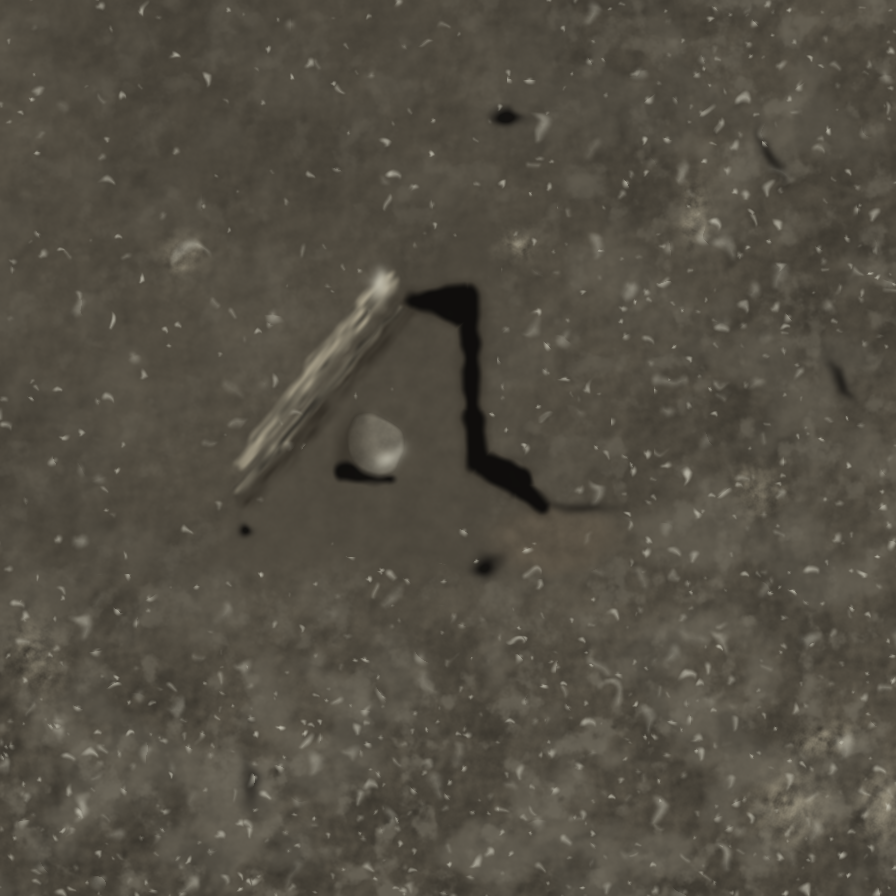
Give the GLSL for this texture, as a WebGL 2 fragment shader.

```glsl
#version 300 es
precision highp float;
uniform vec2 u_resolution;
out vec4 outColor;

const vec3 SOIL = vec3(0.305, 0.284, 0.242);
const vec3 DUST = vec3(0.44, 0.42, 0.37);
const vec3 STRAW = vec3(0.61, 0.58, 0.5);
const vec3 GLINT = vec3(0.78, 0.77, 0.71);
const vec3 SHADE = vec3(0.18, 0.16, 0.13);
const vec3 VOID = vec3(0.05, 0.045, 0.04);

float hash(vec2 p) {
    return fract(sin(dot(p, vec2(127.1, 311.7))) * 43758.5);
}

float noise(vec2 p) {
    vec2 i = floor(p), f = fract(p);
    f = f * f * (3.0 - 2.0 * f);
    return mix(mix(hash(i), hash(i + vec2(1, 0)), f.x),
               mix(hash(i + vec2(0, 1)), hash(i + vec2(1, 1)), f.x), f.y);
}

float fbm(vec2 p) {
    float sum = 0.0, amp = 0.5;
    for (int i = 0; i < 4; i++) {
        sum += amp * noise(p);
        p = mat2(1.6, 1.2, -1.2, 1.6) * p + 7.3;
        amp *= 0.5;
    }
    return sum;
}

vec2 turn(vec2 p, float a) {
    return vec2(cos(a) * p.x + sin(a) * p.y, cos(a) * p.y - sin(a) * p.x);
}

// Capsule whose radius runs from ra to rb
float taper(vec2 p, vec2 a, vec2 b, float ra, float rb) {
    vec2 ab = b - a;
    float t = clamp(dot(p - a, ab) / dot(ab, ab), 0.0, 1.0);
    return length(p - a - ab * t) - mix(ra, rb, t);
}

float fill(float d, float soft) {
    return 1.0 - smoothstep(-soft, soft, d);
}

float blob(vec2 p, vec2 center, vec2 radii, float angle) {
    vec2 q = turn(p - center, angle) / radii;
    return exp(-dot(q, q));
}

// Scattered grains and bent flecks, one per grid cell
float flecks(vec2 p, float scale, float density, float stretch, float seed) {
    vec2 g = p * scale, cell = floor(g);
    float light = 0.0;
    for (int y = -1; y <= 1; y++)
    for (int x = -1; x <= 1; x++) {
        vec2 id = cell + vec2(x, y);
        float r = hash(id + seed), s = hash(id + seed + 17.3);
        vec2 q = g - id - vec2(hash(id + seed + 3.1), hash(id + seed + 8.7));
        q = turn(q, 6.283 * s);
        q.y += (r - 0.3) * 2.0 * q.x * q.x;
        float len = stretch * s * s;
        float d = taper(q, vec2(-len, 0), vec2(len, 0), 0.05 + 0.1 * r, 0.04);
        light = max(light, step(hash(id + seed + 29.9), density) * fill(d, 0.12) * (0.3 + 0.7 * r));
    }
    return light;
}

void main() {
    vec2 uv = gl_FragCoord.xy / u_resolution;
    vec2 warp = vec2(noise(uv * 60.0), noise(uv * 60.0 + 31.0)) - 0.5;
    vec2 p = uv + 0.007 * warp, ragged = p + 0.008 * warp.yx;
    float broad = fbm(uv * 6.0), grain = fbm(uv * 65.0);
    float relief = grain - fbm(uv * 65.0 + vec2(0.35, -0.35));

    // Smooth plate beside the crack, and the slab below it
    float plateD = max(max(uv.x - 0.53, dot(uv - vec2(0.45, 0.63), vec2(-0.78, 0.62))), 0.38 - uv.y);
    float plate = fill(plateD + 0.03 * (broad - 0.5), 0.035);
    float slab = fill((length((p - vec2(0.615, 0.398)) / vec2(0.068, 0.035)) - 1.0) * 0.035, 0.012);

    // Soil, rougher along the bottom and the right
    float rough = 0.65 * smoothstep(0.45, 0.15, uv.y) + 0.4 * smoothstep(0.5, 0.85, uv.x);
    rough = clamp(rough + 0.35 - 0.8 * max(plate, slab), 0.08, 1.0);
    vec3 col = SOIL * (0.8 + 0.28 * broad + 0.16 * grain + 0.3 * rough * relief);
    col = mix(col, DUST, 0.55 * rough * smoothstep(0.38, 0.7, fbm(uv * 20.0 + 4.0)));
    col *= 1.0 - 0.13 * rough * smoothstep(0.5, 0.3, fbm(uv * 22.0 + 9.0));
    col = mix(col, DUST, 0.65 * rough * smoothstep(0.5, 0.75, fbm(uv * 42.0 + 50.0)));
    col = mix(col, SOIL * (0.95 + 0.16 * grain), 0.7 * plate);
    col = mix(col, vec3(0.37, 0.335, 0.28) * (0.85 + 0.3 * grain), 0.75 * slab);

    // Pale stones, then small hollows
    float pale = blob(ragged, vec2(0.777, 0.762), vec2(0.016, 0.029), 0.0) + blob(ragged, vec2(0.885, 0.1), vec2(0.034), 0.0)
        + blob(ragged, vec2(0.985, 0.1), vec2(0.025, 0.035), 0.0) + 0.7 * blob(ragged, vec2(0.202, 0.714), vec2(0.019), 0.0)
        + 0.7 * blob(ragged, vec2(0.04, 0.27), vec2(0.025, 0.04), 0.4) + blob(ragged, vec2(0.92, 0.175), vec2(0.035, 0.014), 0.2)
        + blob(ragged, vec2(0.58, 0.727), vec2(0.018, 0.013), 0.0) + 0.7 * blob(ragged, vec2(0.846, 0.453), vec2(0.025), 0.0);
    col = mix(col, STRAW, clamp(pale * (0.45 + 1.8 * relief), 0.0, 0.75));
    float hollow = 1.2 * blob(ragged, vec2(0.564, 0.868), vec2(0.014, 0.008), 0.0)
        + blob(ragged, vec2(0.545, 0.37), vec2(0.014, 0.01), 0.5) + blob(ragged, vec2(0.276, 0.41), vec2(0.007), 0.0)
        + 0.7 * blob(ragged, vec2(0.938, 0.575), vec2(0.009, 0.027), 0.4) + 0.6 * blob(ragged, vec2(0.86, 0.825), vec2(0.009, 0.035), 0.4)
        + 0.5 * blob(ragged, vec2(0.28, 0.125), vec2(0.01, 0.028), 0.3) + 0.5 * blob(p, vec2(0.645, 0.434), vec2(0.035, 0.006), 0.0);
    col = mix(col, VOID, clamp(hollow, 0.0, 0.9));

    // Bright grains at three sizes
    float light = 0.5 * flecks(ragged, 21.0, 0.4 * rough, 0.3, 2.0);
    light = max(light, 0.8 * flecks(ragged, 37.0, 0.5 * rough, 0.2, 41.0));
    light = max(light, 0.8 * flecks(p, 58.0, 0.25 * rough, 0.15, 83.0));
    col = mix(col, GLINT, clamp(light * (0.45 + 0.8 * grain), 0.0, 0.9));

    // Straw strands over a shaded groove
    float groove = taper(p, vec2(0.45, 0.655), vec2(0.278, 0.44), 0.012, 0.008);
    float fibre = noise(turn(ragged, 0.9) * vec2(45.0, 190.0));
    col = mix(col, SHADE, (0.3 + 0.55 * fibre) * fill(groove, 0.01));
    float upper = taper(p, vec2(0.432, 0.685), vec2(0.27, 0.485), 0.013, 0.007);
    float lower = taper(p, vec2(0.446, 0.658), vec2(0.268, 0.455), 0.003, 0.006);
    col = mix(col, STRAW * (0.5 + 0.65 * fibre), 0.85 * fill(upper, 0.006));
    col = mix(col, STRAW * (0.3 + 0.7 * fibre), 0.75 * fill(lower, 0.005));
    col = mix(col, GLINT, 0.7 * blob(ragged, vec2(0.424, 0.684), vec2(0.01, 0.014), 0.0));

    // Pebble: dark left flank, cast shadow, pale facet and lit lower edge
    col = mix(col, SHADE, 0.6 * blob(ragged, vec2(0.388, 0.5), vec2(0.016, 0.035), -0.3));
    col = mix(col, VOID, 0.95 * fill(taper(p, vec2(0.384, 0.475), vec2(0.434, 0.464), 0.012, 0.004), 0.005));
    float pebble = length(turn(p - vec2(0.418, 0.504), 0.35) / vec2(0.9, 1.1)) - 0.034;
    vec3 facet = mix(SOIL * 0.9, DUST, smoothstep(0.385, 0.425, uv.x));
    col = mix(col, facet * (0.82 + 0.35 * grain), fill(pebble, 0.005));
    col = mix(col, SHADE, 0.4 * fill(abs(pebble) - 0.001, 0.004));
    col = mix(col, GLINT, 0.65 * blob(ragged, vec2(0.432, 0.487), vec2(0.016, 0.009), 0.5));

    // Deep crack: cap, upright and kicked foot
    float crack = taper(p, vec2(0.462, 0.666), vec2(0.513, 0.658), 0.008, 0.022);
    crack = min(crack, taper(p, vec2(0.524, 0.668), vec2(0.528, 0.54), 0.011, 0.009));
    crack = min(crack, taper(p, vec2(0.528, 0.54), vec2(0.534, 0.485), 0.01, 0.013));
    crack = min(crack, taper(p, vec2(0.54, 0.48), vec2(0.577, 0.463), 0.013, 0.018));
    crack = min(crack, taper(p, vec2(0.577, 0.46), vec2(0.608, 0.433), 0.014, 0.007));
    col = mix(col, SHADE, 0.5 * fill(crack - 0.004, 0.009));
    outColor = vec4(mix(col, VOID, 0.96 * fill(crack, 0.005)), 1.0);
}
```
